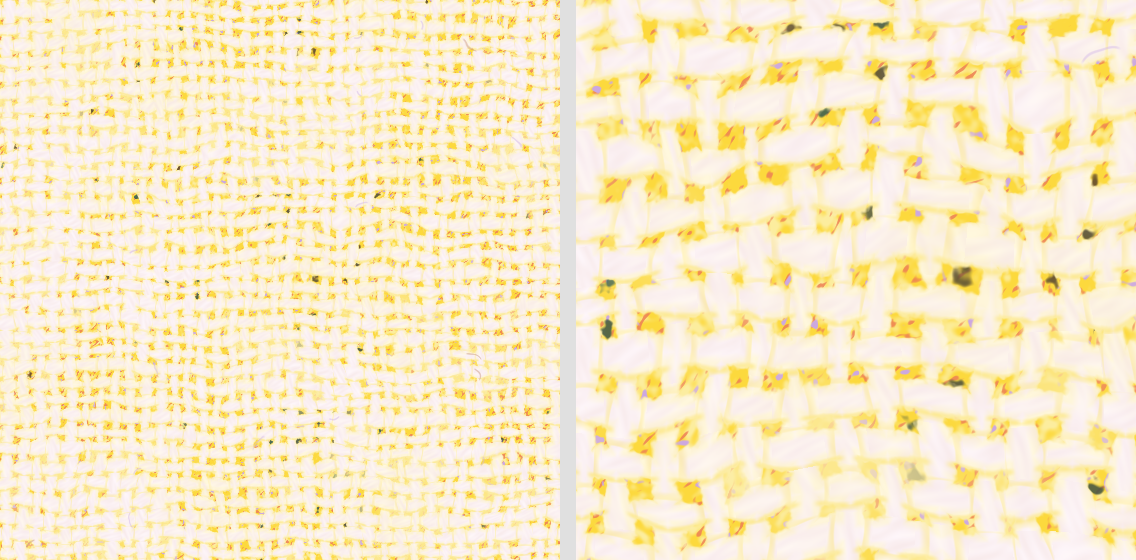
Left, the full canvas; right, a detail of the centre.
Reproduce this texture procedurally as a WebGL 1 fragment shader.

```glsl
precision highp float;
// Pale plain-weave linen, 37 by 34 uneven threads, with yellow gaps, dark specks and stray hairs.

uniform vec2 u_resolution;

float hash(vec2 p) {
  return fract(sin(dot(p, vec2(127.1, 311.7))) * 43758.55);
}

vec2 gradient(vec2 p) {
  float a = 6.2832 * hash(p);
  return vec2(cos(a), sin(a));
}

// Gradient noise, roughly -0.7 to 0.7
float noise(vec2 p) {
  vec2 i = floor(p), f = p - i;
  vec2 u = f * f * f * (f * (f * 6.0 - 15.0) + 10.0);
  vec2 e = vec2(1.0, 0.0);
  float low = mix(dot(gradient(i), f), dot(gradient(i + e), f - e), u.x);
  float high = mix(dot(gradient(i + e.yx), f - e.yx), dot(gradient(i + 1.0), f - 1.0), u.x);
  return mix(low, high, u.y);
}

// Signed distance to a thread; height runs from -1 (under) to 1 (over)
float threadDistance(float across, float along, float id, float halfWidth, float height) {
  float sway = 0.20 * noise(vec2(along * 0.6, id * 1.37 + 0.4));
  float slub = 0.22 * noise(vec2(along * 0.7 + 40.0, id * 2.71 + 0.3));
  float thickness = 0.11 * (hash(vec2(id, 3.0)) - 0.5);
  return abs(across - 0.5 + sway) - halfWidth - slub - thickness - 0.05 * height;
}

// Colour seen through the gaps
vec3 gapColor(vec2 p, vec2 uv) {
  vec2 gap = floor(p + 0.5);
  float grain = noise(p * 4.3 + 17.0);
  vec3 color = mix(vec3(0.99, 0.85, 0.24), vec3(0.99, 0.93, 0.62),
                   smoothstep(-0.15, 0.6, grain + 0.6 * (hash(gap) - 0.5)));

  // Orange and lilac fibres, denser toward the sides and the lower left
  float sides = max(smoothstep(0.35, 0.0, uv.x) * (1.2 - 0.8 * uv.y), smoothstep(0.75, 1.0, uv.x));
  float fibre = noise(vec2(p.x + p.y, (p.x - p.y) * 2.2) * 2.6 + 9.0);
  color = mix(color, vec3(0.93, 0.50, 0.33), 0.85 * smoothstep(0.20, 0.42, fibre + 0.18 * sides));
  color = mix(color, vec3(0.80, 0.66, 0.88), smoothstep(0.32, 0.45, noise(p * 3.7 + 71.0)));

  // Small dark openings gather in a band right of the centre
  float band = exp(-pow((uv.x - 0.57) / 0.11, 2.0)) * smoothstep(-0.3, 0.2, noise(uv * 4.0 + 6.0));
  float open = step(0.96 - 0.34 * band, hash(gap + 5.3));
  vec2 q = p - gap - 0.3 * (vec2(hash(gap + 1.7), hash(gap + 8.1)) - 0.5);
  float speck = smoothstep(0.19, 0.04, length(q) + 0.28 * noise(p * 5.0 + 3.0));
  vec3 dark = mix(vec3(0.18, 0.36, 0.33), vec3(0.36, 0.25, 0.16), hash(gap + 4.4));
  return mix(color, dark, 0.85 * open * speck);
}

void main() {
  vec2 uv = gl_FragCoord.xy / u_resolution;
  float pixel = 1.0 / min(u_resolution.x, u_resolution.y);

  // Uneven tension in the cloth, broad first, then from thread to thread
  vec2 pull = vec2(noise(uv * 3.1 + 3.0), noise(uv * vec2(3.5, 2.7) + 21.0));
  vec2 p = (uv + 0.018 * pull) * vec2(37.0, 34.0);
  p += 0.45 * vec2(noise(p * vec2(0.45, 0.3) + 7.7), noise(p * vec2(0.28, 0.45) + 31.3));
  vec2 cell = floor(p), f = fract(p);

  // Dense and open areas of the weave
  float density = noise(uv * vec2(3.0, 4.0) + 52.3) + 0.6 * noise(uv * 9.0 + 14.2);

  // Weft runs across, warp runs up; they alternate over and under
  float weftHeight = sin(3.14159 * (p.x + cell.y));
  float warpHeight = -sin(3.14159 * (p.y + cell.x));
  float weft = threadDistance(f.y, p.x, cell.y, 0.295 + 0.06 * density, weftHeight);
  float warp = threadDistance(f.x, p.y, cell.x + 90.0, 0.255 + 0.06 * density, warpHeight);
  float weftOver = step(0.5, mod(cell.x + cell.y + 1.0, 2.0));
  float top = mix(warp, weft, weftOver);
  float cloth = min(weft, warp);

  // Thread body with twisted fibres, cream rims and contact shade
  float soft = 0.04 + 18.0 * pixel;
  vec2 strand = mix(vec2(p.x * 5.0 + p.y * 2.0, p.y * 1.4), vec2(p.y * 5.0 - p.x * 2.0, p.x * 1.4), weftOver);
  float fuzz = noise(strand);
  vec2 inset = min(f, 1.0 - f);
  float shade = smoothstep(0.0, soft, top) * smoothstep(0.24, 0.03, top) * smoothstep(0.0, 0.08, min(inset.x, inset.y));
  float rim = smoothstep(-0.25, -0.03, cloth + 0.12 * fuzz);
  float wear = noise(uv * 5.0 + 13.0) + 0.7 * noise(p * 0.6 + 8.0);
  vec3 color = mix(vec3(0.985, 0.945, 0.955), vec3(0.99, 0.95, 0.84),
                   clamp(0.12 + 0.9 * rim + shade + 0.7 * wear + 0.3 * fuzz, 0.0, 1.0));
  color = mix(color, vec3(0.99, 0.92, 0.66), 0.55 * shade);
  color += vec3(0.02, 0.04, 0.05) * fuzz;

  // Yellow glow along the lower edge of each weft
  float lowerEdge = smoothstep(0.10, 0.0, abs(weft - 0.02)) * step(f.y, 0.5);
  color = mix(color, vec3(0.99, 0.91, 0.52), 0.7 * lowerEdge * smoothstep(-0.22, 0.0, warp + 0.1 * weftOver));

  // Gaps with frayed borders, partly veiled by lint in worn areas
  float frayed = cloth + 0.11 * noise(p * 4.0 + 33.0) + 0.06 * noise(p * 9.0 + 3.0);
  color = mix(color, vec3(0.99, 0.93, 0.66), smoothstep(-0.07, soft, frayed));
  float veil = smoothstep(0.0, 0.55, density + 0.9 * (hash(floor(p + 0.5) + 2.9) - 0.45));
  color = mix(color, gapColor(p, uv), smoothstep(-0.01, 0.02 + soft, frayed) * (1.0 - 0.75 * veil));

  // Loose hairs, short arcs of varied bend
  for (int i = 0; i < 16; i++) {
    float id = float(i);
    float turn = 6.2832 * hash(vec2(id, 4.0));
    float radius = mix(0.010, 0.03, hash(vec2(id, 7.0)));
    vec2 bend = vec2(cos(turn), sin(turn));
    vec2 q = uv - vec2(hash(vec2(id, 1.0)), hash(vec2(id, 2.0))) + bend * radius;
    float arc = abs(length(q) - radius * (1.0 + 0.15 * noise(uv * 60.0)));
    float span = smoothstep(0.80, 0.90, dot(q, bend) / max(length(q), 0.0001));
    float hair = (1.0 - smoothstep(0.0002, 0.0006 + pixel, arc)) * span;
    vec3 hairColor = mix(vec3(0.82, 0.71, 0.91), vec3(0.78, 0.58, 0.48), step(0.6, hash(vec2(id, 9.0))));
    color = mix(color, hairColor, 0.45 * hair);
  }

  gl_FragColor = vec4(clamp(color, 0.0, 1.0), 1.0);
}
```
